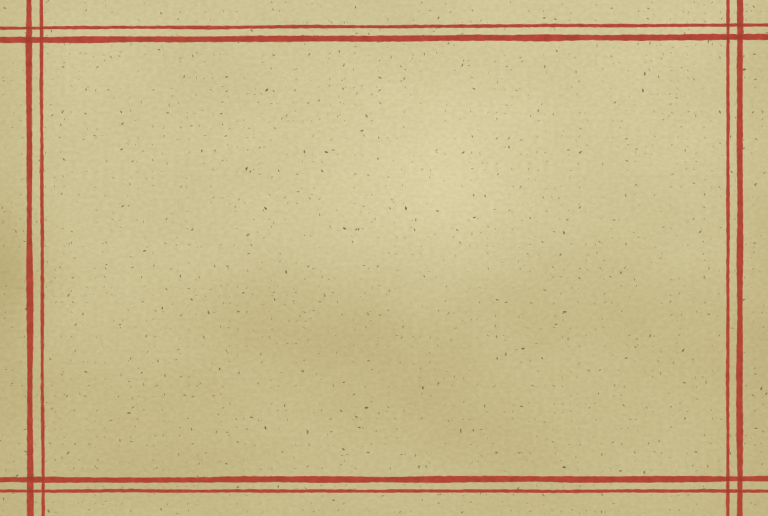
Reproduce this background procedurally as a Shadertoy shader.

```glsl
// Aged kraft paper framed by paired red pencil rules that cross at the corners.
// Gradient noise gives the mottling and grain, hashed cells scatter the flecks,
// and each rule is a wobbling distance band with a dry, uneven edge.

const float ASPECT = 1.4884;
const vec3 PAPER_DARK  = vec3(0.715, 0.660, 0.455);
const vec3 PAPER_LIGHT = vec3(0.865, 0.830, 0.655);
const vec3 RED_BRIGHT  = vec3(0.740, 0.270, 0.215);
const vec3 RED_DEEP    = vec3(0.590, 0.190, 0.140);
const vec3 FLECK_INK   = vec3(0.300, 0.280, 0.200);

vec2 hash2(vec2 cell) {
    vec3 q = fract(cell.xyx * vec3(0.1031, 0.1030, 0.0973));
    q += dot(q, q.yzx + 33.33);
    return fract((q.xx + q.yz) * q.zy);
}

vec2 gradientAt(vec2 cell) {
    float angle = 6.2832 * hash2(cell).x;
    return vec2(cos(angle), sin(angle));
}

// Gradient noise, roughly -0.7 to 0.7
float gradientNoise(vec2 p) {
    vec2 i = floor(p), f = fract(p);
    vec2 u = f * f * f * (f * (f * 6.0 - 15.0) + 10.0);
    vec2 e = vec2(0.0, 1.0);
    float low  = mix(dot(gradientAt(i), f), dot(gradientAt(i + e.yx), f - e.yx), u.x);
    float high = mix(dot(gradientAt(i + e), f - e), dot(gradientAt(i + e.yy), f - e.yy), u.x);
    return mix(low, high, u.y);
}

float fbm(vec2 p) {
    float sum = 0.0, amplitude = 0.5;
    for (int i = 0; i < 4; i++) {
        sum += amplitude * gradientNoise(p);
        p = mat2(1.6, 1.2, -1.2, 1.6) * p + 7.3;
        amplitude *= 0.5;
    }
    return sum;
}

// Soft elliptical pool of light
float glow(vec2 p, vec2 center, vec2 radius) {
    vec2 d = (p - center) / radius;
    return exp(-dot(d, d));
}

// Broad light across the sheet, 0 dark to 1 light
float paperLight(vec2 p) {
    float light = 0.40 + 0.22 * smoothstep(0.15, 0.85, p.y);
    light += 0.25 * glow(p, vec2(0.83, 0.67), vec2(0.28, 0.20));
    light += 0.10 * glow(p, vec2(0.30, 0.50), vec2(0.25, 0.15));
    light += 0.10 * glow(p, vec2(1.20, 0.78), vec2(0.30, 0.20));
    light -= 0.24 * glow(p, vec2(0.0, 0.47), vec2(0.08, 0.13));
    light -= 0.10 * glow(p, vec2(0.72, 0.36), vec2(0.40, 0.12));
    light -= 0.14 * smoothstep(0.58, 0.78, abs(p.x - 0.5 * ASPECT));
    return light + 0.28 * fbm(p * vec2(3.0, 4.5) + 2.0);
}

// One randomly turned fleck in a fraction of the cells of a grid
float flecks(vec2 p, float cells, float share, float radius, float px) {
    vec2 cell = floor(p * cells);
    vec2 place = hash2(cell + 11.0), traits = hash2(cell + 57.0);
    vec2 d = (fract(p * cells) - mix(vec2(0.25), vec2(0.75), place)) / cells;
    float angle = 6.2832 * traits.y;
    d = mat2(cos(angle), -sin(angle), sin(angle), cos(angle)) * d;
    float size = radius * mix(0.5, 1.0, place.x);
    float dist = length(d * vec2(0.7, 1.3)) - size;
    return step(traits.x, share) * mix(0.4, 1.0, place.y) * (1.0 - smoothstep(-px, px, dist));
}

// Pencil rule: q.x runs along it, q.y across; ends give its two heights
float rule(vec2 q, vec2 ends, float span, float halfWidth, float seed, float px) {
    float center = mix(ends.x, ends.y, q.x / span);
    center += 0.0014 * gradientNoise(vec2(q.x * 6.0, seed));
    float width = halfWidth * (1.0 + 0.35 * gradientNoise(vec2(q.x * 9.0, seed + 5.0)));
    float rough = 0.0012 * gradientNoise(vec2(q.x * 90.0, q.y * 200.0 + seed));
    float dist = abs(q.y - center) - width + rough;
    return 1.0 - smoothstep(-px, px, dist);
}

// Thick and thin rules side by side
float rulePair(vec2 q, vec2 thick, vec2 thin, float span, float seed, float px) {
    return max(rule(q, thick, span, 0.0057, seed, px),
               rule(q, thin, span, 0.0030, seed + 31.7, px));
}

void mainImage(out vec4 fragColor, in vec2 fragCoord) {
    vec2 p = fragCoord / iResolution.xy * vec2(ASPECT, 1.0);
    float px = 0.9 / iResolution.y;

    // Paper tone and fibre grain
    vec3 color = mix(PAPER_DARK, PAPER_LIGHT, clamp(paperLight(p), 0.0, 1.0));
    float grain = fbm(p * vec2(95.0, 130.0));
    color *= 1.0 + 0.075 * grain;

    // Flecks, from fine and common to coarse and rare
    for (int i = 0; i < 3; i++) {
        float level = float(i);
        float mask = flecks(p + 0.37 * level, 62.0 - 18.0 * level, 0.28 - 0.09 * level,
                            0.0013 + 0.0005 * level, px);
        color = mix(color, FLECK_INK, mask * (0.40 + 0.18 * level));
    }

    // Red frame; the vertical pairs use swapped coordinates
    float top = rulePair(p, vec2(0.9225, 0.9285), vec2(0.9455, 0.9520), ASPECT, 3.1, px);
    float bottom = rulePair(p, vec2(0.0700, 0.0717), vec2(0.0484, 0.0484), ASPECT, 13.4, px);
    float left = rulePair(p.yx, vec2(0.0590, 0.0555), vec2(0.0835, 0.0800), 1.0, 23.6, px);
    float right = rulePair(p.yx, vec2(1.4335, 1.4341), vec2(1.4105, 1.4109), 1.0, 43.2, px);
    float across = max(top, bottom), upright = max(left, right);
    float pigment = 0.35 + 0.8 * fbm(p * 60.0) + 0.4 * across * upright;
    vec3 red = mix(RED_BRIGHT, RED_DEEP, clamp(pigment, 0.0, 1.0));
    color = mix(color, red, 0.93 * max(across, upright));

    fragColor = vec4(color, 1.0);
}
```
